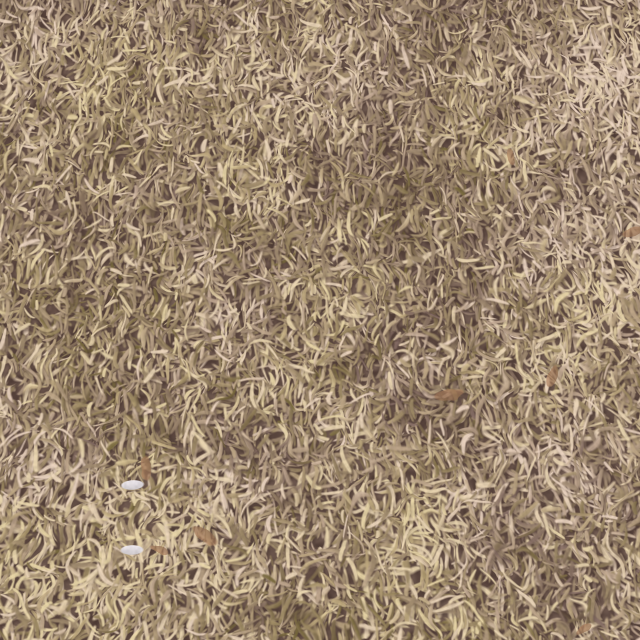
A WebGL 1 fragment shader for this texture:

```glsl
precision highp float;
uniform vec2 u_resolution;

#define CELLS 30.0
#define LAYERS 12
#define BLADE_WIDTH 0.082
#define BLADE_BEND 0.36
#define EDGE_SOFTNESS 0.06
#define SHADOW 0.22
#define TONE_MEAN 0.71
#define TONE_SPREAD 0.88
#define PATCH_DEPTH 0.85
#define WARP 0.36
#define LITTER 10

const float PI = 3.14159;
const vec3 SOIL  = vec3(0.30, 0.225, 0.20);
const vec3 OLIVE = vec3(0.46, 0.40, 0.25);
const vec3 MAUVE = vec3(0.52, 0.43, 0.38);
const vec3 TAN   = vec3(0.61, 0.53, 0.42);
const vec3 STRAW = vec3(0.73, 0.64, 0.53);
const vec3 PALE  = vec3(0.90, 0.82, 0.71);
const vec3 LEAF  = vec3(0.62, 0.46, 0.34);
const vec3 CHIP  = vec3(0.88, 0.86, 0.88);

vec4 hash4(vec2 p) {
  float n = dot(p, vec2(127.1, 311.7));
  return fract(sin(n + vec4(0.0, 17.3, 41.9, 73.7)) * 43758.5);
}

float noise(vec2 p) {
  vec2 i = floor(p), f = fract(p);
  f = f * f * (3.0 - 2.0 * f);
  float low = mix(hash4(i).x, hash4(i + vec2(1.0, 0.0)).x, f.x);
  float high = mix(hash4(i + vec2(0.0, 1.0)).x, hash4(i + 1.0).x, f.x);
  return mix(low, high, f.y);
}

vec2 rotate(vec2 p, float angle) {
  float c = cos(angle), s = sin(angle);
  return vec2(c * p.x + s * p.y, c * p.y - s * p.x);
}

// Coverage of a bent, tapering blade lying along x
float blade(vec2 p, float halfLength, float bend, float width, float soft) {
  float t = p.x / halfLength;
  float slope = 2.0 * bend * t / halfLength;
  float d = abs(p.y - bend * (t * t - 0.4)) / sqrt(1.0 + slope * slope);
  float w = width * sqrt(max(1.0 - t * t, 0.0));
  float side = 1.0 - smoothstep(w - soft, w + soft, d);
  return side * (1.0 - smoothstep(0.7, 1.0, abs(t)));
}

// Dry grass colour from dark to light
vec3 grassColor(float tone, float green) {
  vec3 c = mix(SOIL, mix(MAUVE, OLIVE, green), smoothstep(0.0, 0.25, tone));
  c = mix(c, TAN, smoothstep(0.25, 0.5, tone));
  c = mix(c, STRAW, smoothstep(0.5, 0.75, tone));
  c = mix(c, PALE, smoothstep(0.75, 1.0, tone));
  return c * mix(vec3(1.01, 1.0, 1.05), vec3(1.0, 1.01, 0.91), green);
}

void main() {
  vec2 uv = gl_FragCoord.xy / u_resolution.y;

  // Perspective: blades get finer toward the top
  vec2 ground = vec2((uv.x - 0.5) * (1.0 + 0.3 * uv.y), uv.y * (1.0 + 0.15 * uv.y));
  vec2 p = ground * CELLS;

  // Uneven bending so that no two blades share an outline
  p += WARP * (vec2(noise(p * 1.1), noise(p * 1.1 + 37.0)) - 0.5);

  // Dark clumps from broad to small, and green patches
  float shade = 0.45 * noise(ground * 5.0 + 3.1) + 0.3 * noise(ground * 13.0 + 9.0);
  shade += 0.25 * noise(ground * 29.0 + 15.0) - 0.5;
  float greenPatch = noise(ground * 7.0 + 21.0) - 0.5;
  float spread = TONE_SPREAD * (1.0 - 0.2 * uv.y);

  vec3 color = mix(SOIL, MAUVE, 0.7 * noise(p * 3.0));

  // Overlapping layers of blades, each with a soft shadow
  for (int layer = 0; layer < LAYERS; layer++) {
    float height = float(layer) / float(LAYERS - 1);
    vec2 q = p + float(layer) * vec2(7.37, 3.61);
    vec2 cell = floor(q);
    for (int y = -1; y <= 1; y++) {
      for (int x = -1; x <= 1; x++) {
        vec2 id = cell + vec2(float(x), float(y));
        vec4 h = hash4(id + float(layer) * 5.3);
        vec4 k = hash4(id.yx + float(layer) * 3.7 + 50.0);
        float angle = PI * (h.z + 0.09 * sin(2.0 * PI * h.z));
        float halfLength = mix(0.3, 0.85, h.w);
        float bend = (k.x - 0.5) * 2.0 * BLADE_BEND * halfLength;
        float width = BLADE_WIDTH * mix(0.6, 1.35, k.y);
        vec2 offset = q - id - h.xy;
        vec2 local = rotate(offset, angle);
        vec2 shifted = rotate(offset + vec2(-0.06, 0.08), angle);

        float shadow = blade(shifted, halfLength, bend, width * 1.5, 0.1);
        color = mix(color, SOIL, SHADOW * shadow * (1.0 - 1.6 * shade));

        float tone = TONE_MEAN + (k.z - 0.5) * spread + PATCH_DEPTH * shade;
        tone += 0.16 * (height - 0.5) + 0.06 * local.y / width;
        float green = clamp(k.w + 0.7 * greenPatch, 0.0, 1.0);
        float cover = blade(local, halfLength, bend, width, EDGE_SOFTNESS);
        color = mix(color, grassColor(tone, green), cover * 0.92);
      }
    }
  }

  // Sparse leaves and two pale chips
  for (int i = 0; i < LITTER; i++) {
    vec4 h = hash4(vec2(float(i) * 1.7, 7.3));
    float chip = step(float(i), 1.5);
    vec2 size = mix(vec2(0.024, 0.010) * mix(0.6, 1.1, h.w), vec2(0.019, 0.008), chip);
    vec2 q = rotate(uv - h.xy, h.z * PI) / size;
    float d = length(q) + 0.5 * (noise(uv * 90.0) - 0.5) * (1.0 - chip);
    float cover = 1.0 - smoothstep(0.8, 1.05, d);
    vec3 litter = mix(LEAF, CHIP, chip) * (1.0 + 0.1 * q.y);
    color = mix(color, litter, cover * mix(0.7, 0.95, chip));
  }

  // Fine grain
  color *= 0.96 + 0.08 * noise(uv * 230.0);
  gl_FragColor = vec4(color, 1.0);
}
```
